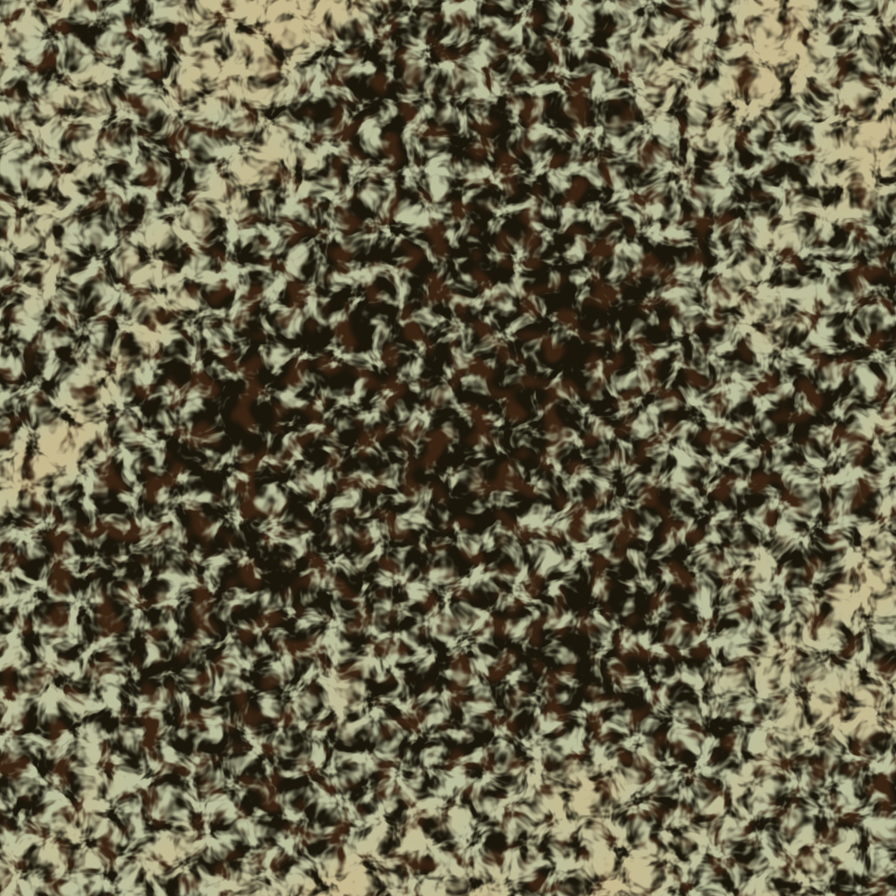
Give the GLSL for this texture, as a Shadertoy shader.

```glsl
// Mottled dark ink grains over pale stone, with faint diagonal drifts and a dark centre.

const vec3 INK   = vec3(0.10, 0.085, 0.04);
const vec3 BROWN = vec3(0.23, 0.14, 0.07);
const vec3 PALE  = vec3(0.74, 0.76, 0.62);
const vec3 SAND  = vec3(0.80, 0.73, 0.55);

float hash(vec2 p) {
    return fract(sin(dot(p, vec2(127.1, 311.7))) * 43758.5453);
}

vec2 gradientAt(vec2 cell) {
    float angle = 6.28318 * hash(cell);
    return vec2(cos(angle), sin(angle));
}

// Gradient noise, roughly -0.7 to 0.7
float noise(vec2 p) {
    vec2 cell = floor(p);
    vec2 f = p - cell;
    vec2 u = f * f * f * (f * (f * 6.0 - 15.0) + 10.0);
    vec2 e = vec2(1.0, 0.0);
    float a = dot(gradientAt(cell), f);
    float b = dot(gradientAt(cell + e.xy), f - e.xy);
    float c = dot(gradientAt(cell + e.yx), f - e.yx);
    float d = dot(gradientAt(cell + e.xx), f - e.xx);
    return mix(mix(a, b, u.x), mix(c, d, u.x), u.y);
}

vec2 rotate(vec2 p, float angle) {
    float c = cos(angle), s = sin(angle);
    return vec2(c * p.x + s * p.y, c * p.y - s * p.x);
}

// Slow light and dark areas: dark middle, pale rim, rising diagonal bands
float drift(vec2 p, vec2 centre) {
    vec2 along = rotate(p - centre, 0.75);
    float rim = smoothstep(0.18, 0.58, length(along * vec2(0.8, 1.1)));
    float bands = noise(along * vec2(2.5, 6.5) + 17.3);
    float clumps = noise(along * vec2(8.0, 13.0) + 41.7);
    return 0.30 * (rim - 0.55) + 0.36 * bands + 0.30 * clumps;
}

// Small wormlike grains in halving sizes
float grain(vec2 p, float frequency) {
    vec2 warp = vec2(noise(p * 30.0 + 5.2), noise(p * 30.0 + 63.8));
    vec2 q = p + 0.012 * warp;
    float sum = 0.0;
    float weight = 1.0;
    for (int i = 0; i < 3; i++) {
        sum += weight * noise(q * frequency + float(i) * 23.4);
        frequency *= 2.05;
        weight *= 0.68 - 0.14 * float(i);
    }
    return sum;
}

vec3 stoneColor(float tone, float brownness, float warmth) {
    vec3 dark = mix(INK, BROWN, brownness);
    vec3 light = mix(PALE, SAND, warmth);
    return mix(dark, light, tone);
}

void mainImage(out vec4 fragColor, in vec2 fragCoord) {
    vec2 p = fragCoord / iResolution.y;
    vec2 centre = vec2(0.5 * iResolution.x / iResolution.y, 0.5);

    float slow = drift(p, centre);
    float tone = smoothstep(-0.38, 0.48, grain(p, 44.0) + slow);

    // Colour shifts within the ink and the stone
    float brownness = smoothstep(-0.10, 0.35, noise(p * 38.0 + 91.0));
    float warmth = 0.8 * smoothstep(0.02, 0.30, slow);

    fragColor = vec4(stoneColor(tone, brownness, warmth), 1.0);
}
```
